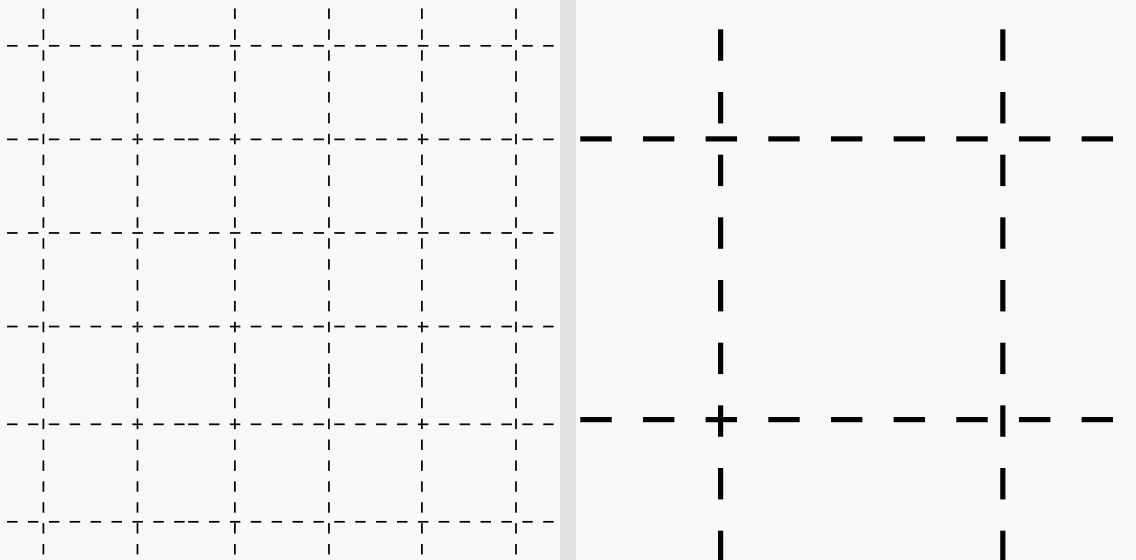
Left, the full canvas; right, a detail of the centre.
Give the GLSL for this pattern, as a WebGL 1 fragment shader.

```glsl
precision highp float;
// A six by six grid of thin dashed black lines on a pale ground.
// Each line is two runs of dashes that meet at a short seam, and the
// line spacing slips slightly at a few places. All lengths are canvas fractions.

uniform vec2 u_resolution;

const vec3 GROUND = vec3(0.976, 0.969, 0.975);
const vec3 INK = vec3(0.012, 0.010, 0.014);

const int LINES = 6;
const float LINE_WIDTH = 0.0031;
const float DASH_LENGTH = 0.0187;
const float DASH_PITCH = 0.0373;

// Line placement: x is the first line, y the pitch.
const vec2 COLUMNS = vec2(0.0775, 0.1680);
const vec2 ROWS = vec2(0.0818, 0.1671);

// Spacing slips, and the line index from which each one applies.
const vec2 COLUMN_SLIP = vec2(0.0059, -0.0020);
const vec2 COLUMN_SLIP_AT = vec2(2.0, 4.0);
const vec2 ROW_SLIP = vec2(0.0075, 0.0070);
const vec2 ROW_SLIP_AT = vec2(4.0, 5.0);

// Starts and dash counts of the two runs along each line.
const vec2 COLUMN_RUN_START = vec2(0.0151, 0.6730);
const vec2 COLUMN_RUN_COUNT = vec2(18.0, 9.0);
const vec2 ROW_RUN_START = vec2(0.0126, 0.3359);
const vec2 ROW_RUN_COUNT = vec2(9.0, 18.0);

// Signed distance along a line to the nearest dash of either run.
float dashDistance(float along, vec2 start, vec2 count) {
  vec2 fromFirst = vec2(along) - start - 0.5 * DASH_LENGTH;
  vec2 index = clamp(floor(fromFirst / DASH_PITCH + 0.5), vec2(0.0), count - 1.0);
  vec2 d = abs(fromFirst - index * DASH_PITCH) - 0.5 * DASH_LENGTH;
  return min(d.x, d.y);
}

// Signed distance across to the nearest of the parallel lines.
float lineDistance(float across, vec2 layout, vec2 slip, vec2 slipAt) {
  float nearest = 1.0;
  for (int i = 0; i < LINES; i++) {
    float index = float(i);
    float position = layout.x + layout.y * index + dot(slip, step(slipAt, vec2(index)));
    nearest = min(nearest, abs(across - position));
  }
  return nearest - 0.5 * LINE_WIDTH;
}

// Antialiased coverage of a box from its distances on both axes.
float boxCoverage(float dAcross, float dAlong, float pixel) {
  vec2 cover = clamp(0.5 - vec2(dAcross, dAlong) / pixel, 0.0, 1.0);
  return cover.x * cover.y;
}

void main() {
  float pixel = 1.0 / min(u_resolution.x, u_resolution.y);
  vec2 p = gl_FragCoord.xy * pixel;
  p.y = u_resolution.y * pixel - p.y; // rows count down from the top

  float columns = boxCoverage(
    lineDistance(p.x, COLUMNS, COLUMN_SLIP, COLUMN_SLIP_AT),
    dashDistance(p.y, COLUMN_RUN_START, COLUMN_RUN_COUNT), pixel);
  float rows = boxCoverage(
    lineDistance(p.y, ROWS, ROW_SLIP, ROW_SLIP_AT),
    dashDistance(p.x, ROW_RUN_START, ROW_RUN_COUNT), pixel);

  gl_FragColor = vec4(mix(GROUND, INK, max(columns, rows)), 1.0);
}
```
